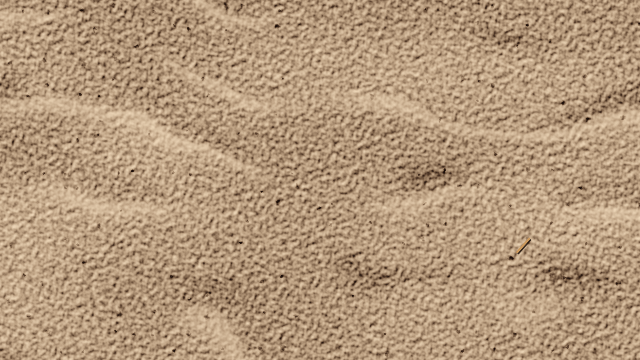
This texture is drawn by a Shadertoy shader. Its source:

```glsl
// Coarse, wind-rippled sand lit low from the upper left.
// Gradient and billow noise form clumps shaded by slope and depth, then broken
// crests, dark hollows and small pits shift a tone that indexes a colour ramp.

const vec2  LIGHT_DIR     = vec2(-0.5, 0.866);  // toward the light
const float LIGHT_STEP    = 0.007;              // distance used for the slope
const float GRAIN_SIZE    = 0.0142;             // main clump, in canvas heights
const float SLOPE_GAIN    = 1.95;
const float DEPTH_GAIN    = 1.5;
const float MEAN_HEIGHT   = 0.145;
const float RIPPLE_FREQ   = 4.0;                // crests per canvas height
const float RIPPLE_TILT   = 0.17;
const float RIPPLE_WARP   = 0.26;
const float CREST_GAIN    = 1.0;
const float HOLLOW_GAIN   = 0.9;
const float SWELL_GAIN    = 0.9;
const float PIT_CELL      = 0.05;
const float PIT_SHARE     = 0.2;
const float PIT_DEPTH     = 1.5;
const vec2  STRAW_A       = vec2(1.437, 0.300);
const vec2  STRAW_B       = vec2(1.470, 0.337);
const vec3  STRAW_COLOR   = vec3(0.80, 0.60, 0.36);
const vec3  SHADOW_COLOR  = vec3(0.12, 0.07, 0.04);

// Sand colours from deepest shadow to full light, with the tone of each.
const int TONE_COUNT = 7;
const float TONE_STOP[TONE_COUNT] =
    float[](-2.6, -1.8, -1.23, -0.61, 0.1, 1.04, 2.3);
const vec3 TONE_COLOR[TONE_COUNT] = vec3[](
    vec3(0.10, 0.05, 0.03), vec3(0.34, 0.24, 0.17), vec3(0.51, 0.40, 0.30),
    vec3(0.63, 0.52, 0.41), vec3(0.74, 0.63, 0.51), vec3(0.83, 0.73, 0.61),
    vec3(0.92, 0.83, 0.71));

float hash(vec2 p) {
    vec3 q = fract(p.xyx * vec3(0.1031, 0.1030, 0.0973));
    q += dot(q, q.yzx + 33.33);
    return fract((q.x + q.y) * q.z);
}

float noise(vec2 p) {
    vec2 i = floor(p), f = fract(p);
    f = f * f * (3.0 - 2.0 * f);
    return mix(mix(hash(i), hash(i + vec2(1, 0)), f.x),
               mix(hash(i + vec2(0, 1)), hash(i + vec2(1, 1)), f.x), f.y);
}

float cornerSlope(vec2 i, vec2 f, vec2 corner) {
    float a = 6.2832 * hash(i + corner);
    return dot(vec2(cos(a), sin(a)), f - corner);
}

// Signed gradient noise, free of the square look of value noise.
float gradientNoise(vec2 p) {
    vec2 i = floor(p), f = fract(p);
    vec2 u = f * f * f * (f * (f * 6.0 - 15.0) + 10.0);
    return mix(mix(cornerSlope(i, f, vec2(0, 0)), cornerSlope(i, f, vec2(1, 0)), u.x),
               mix(cornerSlope(i, f, vec2(0, 1)), cornerSlope(i, f, vec2(1, 1)), u.x), u.y);
}

vec2 rotate(vec2 p, float a) {
    return mat2(cos(a), sin(a), -sin(a), cos(a)) * p;
}

// Height of the clumped grains: round lumps, creases and fine grit.
float grainHeight(vec2 p) {
    vec2 q = p / GRAIN_SIZE + 200.0;
    float lump = gradientNoise(rotate(q * 0.64, 0.6));
    return 0.8 * sqrt(lump * lump + 0.004)
         + gradientNoise(rotate(q, -0.35))
         + 0.4 * gradientNoise(rotate(q * 1.9, 0.9));
}

// Brightness of broken crests in x, darkness of the hollows behind in y.
vec2 ripples(vec2 p) {
    float warp = noise(p * vec2(2.6, 2.2) + 7.3) - 0.5
               + 0.3 * (noise(p * 7.0 + 31.0) - 0.5);
    float phase = (p.y + RIPPLE_TILT * p.x + RIPPLE_WARP * warp) * RIPPLE_FREQ;
    float d = (fract(phase) - 0.5) / RIPPLE_FREQ;
    float row = floor(phase) * 5.7;
    float crest = exp(-pow(d / (d > 0.0 ? 0.012 : 0.030), 2.0));
    float hollow = exp(-pow((d - 0.058) / 0.034, 2.0));
    float crestPatch = smoothstep(0.3, 0.7, noise(vec2(p.x * 3.4 + 3.0, row)));
    float hollowPatch = smoothstep(0.5, 0.95, noise(vec2(p.x * 5.0 + 50.0, row + 2.5)));
    return vec2(crest * crestPatch, hollow * hollowPatch);
}

// Scattered small pits, irregular in size and outline.
float pits(vec2 p) {
    vec2 q = p / PIT_CELL, cell = floor(q);
    float present = step(hash(cell + 90.0), PIT_SHARE);
    vec2 center = 0.25 + 0.5 * vec2(hash(cell + 11.0), hash(cell + 47.0));
    float radius = mix(0.07, 0.17, pow(hash(cell + 71.0), 2.0));
    float d = length(fract(q) - center) + 0.12 * gradientNoise(p / 0.007);
    return present * (1.0 - smoothstep(radius * 0.4, radius * 1.3, d));
}

float segment(vec2 p, vec2 a, vec2 b) {
    vec2 ab = b - a;
    return length(p - a - ab * clamp(dot(p - a, ab) / dot(ab, ab), 0.0, 1.0));
}

void mainImage(out vec4 fragColor, in vec2 fragCoord) {
    vec2 p = fragCoord / iResolution.y;
    float pixel = 1.0 / iResolution.y;

    // Slopes that face the light are bright, low creases are dark.
    vec2 reach = 0.5 * LIGHT_STEP * LIGHT_DIR;
    float away = grainHeight(p - reach), toward = grainHeight(p + reach);
    float grain = SLOPE_GAIN * (away - toward)
                + DEPTH_GAIN * (0.5 * (away + toward) - MEAN_HEIGHT);
    vec2 ripple = ripples(p);
    float swell = noise(p * vec2(2.5, 5.0) + 17.0) - 0.5;
    float tone = grain * (1.0 - 0.35 * ripple.x) + CREST_GAIN * ripple.x
               - HOLLOW_GAIN * ripple.y + SWELL_GAIN * swell - PIT_DEPTH * pits(p);

    vec3 color = TONE_COLOR[0];
    for (int i = 1; i < TONE_COUNT; i++) {
        float t = (tone - TONE_STOP[i - 1]) / (TONE_STOP[i] - TONE_STOP[i - 1]);
        color = mix(color, TONE_COLOR[i], clamp(t, 0.0, 1.0));
    }

    // A short straw and its shadow.
    float shadow = segment(p - vec2(0.003, -0.004), STRAW_A, STRAW_B);
    float straw = segment(p, STRAW_A, STRAW_B);
    color = mix(color, SHADOW_COLOR, 0.85 * (1.0 - smoothstep(0.001, 0.001 + pixel, shadow)));
    color = mix(color, STRAW_COLOR, 1.0 - smoothstep(0.0015, 0.0015 + pixel, straw));
    fragColor = vec4(color, 1.0);
}
```
